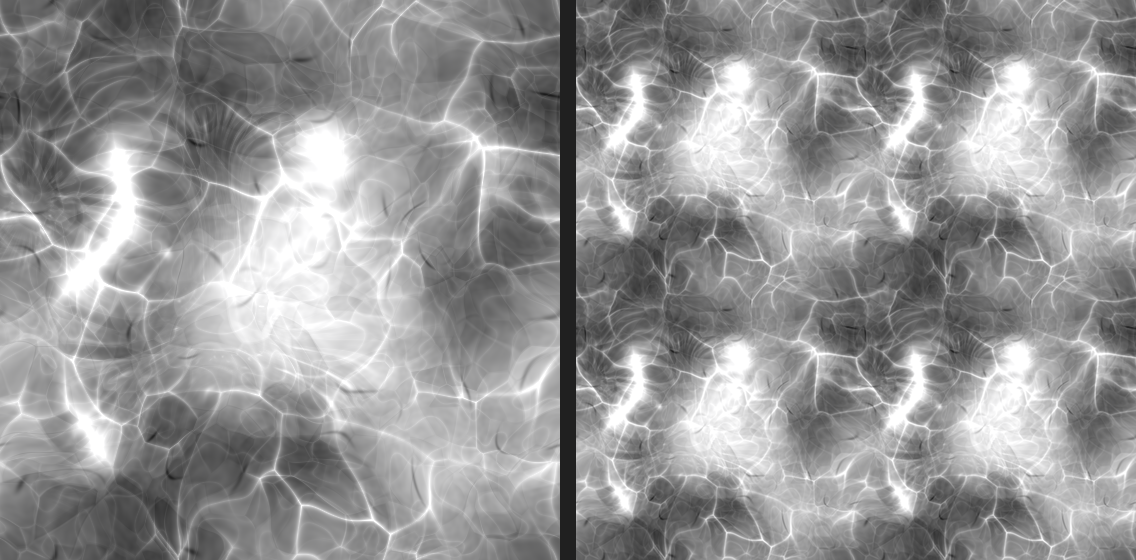
Left: one tile. Right: repeated 2 by 2.
Write a three.js fragment shader that draws this texture.

```glsl
// Tileable grey energy web: smoky clouds, bright veins, white flares with rays and dark creases.
varying vec2 vUv;

const float TAU = 6.2831853;
const vec2 SHIFT = vec2(0.5, 0.215);
const float BASE_GREY = 0.515;
const float CLOUD_CONTRAST = 0.20;
const float FLARE_GAIN = 0.95;
const float FLARE_FALLOFF = 2.4;
const float RAY_GAIN = 0.20;
const float RAY_REPEATS = 24.0;
const float VEIN_GAIN = 0.31;
const float VEIN_WIDTH = 0.0065;
const float VEIN_HALO = 0.025;
const float LARGE_CELLS = 6.0;
const float SMALL_CELLS = 12.0;
const float FINE_CELLS = 21.0;
const float CREASE_CELLS = 10.0;
const float CREASE_GAIN = 0.19;
const float WRINKLE_GAIN = 0.065;
const vec3 TINT = vec3(1.0, 1.0, 1.003);

float hash(vec2 p) {
  return fract(sin(dot(p, vec2(127.1, 311.7))) * 43758.5453);
}

vec2 wrapCell(vec2 cell, float repeats, float seed) {
  return floor(mod(cell + 0.5, repeats)) + seed * 17.0;
}

float corner(vec2 cell, vec2 offset, float repeats, float seed) {
  float angle = TAU * hash(wrapCell(cell, repeats, seed));
  return dot(vec2(cos(angle), sin(angle)), offset);
}

// Gradient noise that wraps over the canvas
float noise(vec2 p, float repeats, float seed) {
  vec2 c = floor(p * repeats);
  vec2 f = fract(p * repeats);
  vec2 u = f * f * f * (f * (f * 6.0 - 15.0) + 10.0);
  vec2 e = vec2(1.0, 0.0);
  float low = mix(corner(c, f, repeats, seed), corner(c + e.xy, f - e.xy, repeats, seed), u.x);
  float high = mix(corner(c + e.yx, f - e.yx, repeats, seed), corner(c + e.xx, f - e.xx, repeats, seed), u.x);
  return mix(low, high, u.y);
}

vec2 warp(vec2 p, float repeats, float seed) {
  return vec2(noise(p, repeats, seed), noise(p, repeats, seed + 1.0));
}

// Sum of whole-number waves: value with unit deviation, then its gradient
vec3 waves(vec2 p, float seed) {
  vec3 sum = vec3(0.0);
  float power = 0.0;
  for (int x = 0; x <= 2; x++) {
    for (int y = -2; y <= 2; y++) {
      if (x == 0 && y <= 0) continue;
      vec2 k = vec2(float(x), float(y));
      float amp = pow(length(k), -1.5);
      float phase = TAU * (dot(k, p) + hash(k + seed * 7.3));
      sum += amp * vec3(cos(phase), -TAU * k * sin(phase));
      power += 0.5 * amp * amp;
    }
  }
  return sum / sqrt(power);
}

// Cell web: gap to the border, gap to the junction, shade of the cell
vec3 web(vec2 p, float repeats, float seed) {
  vec2 c = floor(p * repeats);
  vec2 f = fract(p * repeats);
  vec3 near = vec3(8.0);
  float shade = 0.0;
  for (int y = -2; y <= 2; y++) {
    for (int x = -2; x <= 2; x++) {
      vec2 o = vec2(float(x), float(y));
      vec2 id = wrapCell(c + o, repeats, seed);
      float d = length(o + vec2(hash(id), hash(id + 41.3)) - f);
      if (d < near.x) { near = vec3(d, near.xy); shade = hash(id + 9.7) - 0.5; }
      else if (d < near.y) near = vec3(near.x, d, near.y);
      else near.z = min(near.z, d);
    }
  }
  return vec3((near.yz - near.x) / repeats, shade);
}

float veins(vec3 w) {
  float line = exp(-w.x / VEIN_WIDTH) + 0.25 * exp(-w.x / VEIN_HALO);
  return line * (0.75 + exp(-w.y / 0.025));
}

// Step in tone at a cell border that fades towards the middle
float petal(vec3 w, float fade) {
  return w.z * smoothstep(0.0, 0.005, w.x) * exp(-w.x / fade);
}

// Short bent strokes, scattered one to a cell
float creases(vec2 p) {
  vec2 c = floor(p * CREASE_CELLS);
  vec2 f = fract(p * CREASE_CELLS);
  float ink = 0.0;
  for (int y = -1; y <= 1; y++) {
    for (int x = -1; x <= 1; x++) {
      vec2 o = vec2(float(x), float(y));
      vec2 id = wrapCell(c + o, CREASE_CELLS, 5.0);
      vec2 d = f - o - 0.2 - 0.6 * vec2(hash(id), hash(id + 3.1));
      float angle = TAU * hash(id + 6.7);
      float pick = hash(id + 8.9);
      d = vec2(dot(d, vec2(cos(angle), sin(angle))), dot(d, vec2(-sin(angle), cos(angle))));
      d.y += (pick - 0.78) * 9.0 * d.x * d.x;
      float taper = 1.0 - smoothstep(0.0, 0.25 + 0.3 * hash(id + 5.3), abs(d.x));
      ink += smoothstep(0.5, 0.75, pick) * taper * exp(-d.y * d.y / 0.0014);
    }
  }
  return min(ink, 1.0);
}

void main() {
  vec2 p = fract(vUv + SHIFT);
  vec2 soft = p + 0.05 * warp(p, 4.0, 1.0);
  vec2 bent = p + 0.07 * warp(p, 4.0, 3.0) + 0.025 * warp(p, 10.0, 5.0);

  // Smoky light and dark
  float cloud = waves(soft, 1.0).x + noise(bent, 5.0, 7.0) + 0.4 * noise(bent, 11.0, 8.0);
  float tone = BASE_GREY + CLOUD_CONTRAST * cloud / sqrt(1.0 + 0.15 * cloud * cloud);

  // Veins, petals and fine wrinkles
  vec3 large = web(bent, LARGE_CELLS, 11.0);
  vec3 small = web(bent + 0.02 * warp(p, 7.0, 13.0), SMALL_CELLS, 12.0);
  vec3 fine = web(bent + 0.02 * warp(p, 13.0, 23.0), FINE_CELLS, 14.0);
  float largeMask = smoothstep(-0.35, 0.4, noise(p, 4.0, 15.0));
  float smallMask = smoothstep(0.0, 0.45, noise(p, 7.0, 16.0));
  float fineMask = smoothstep(-0.1, 0.4, noise(p, 10.0, 17.0));
  tone += VEIN_GAIN * (largeMask * veins(large) + 0.55 * smallMask * veins(small));
  tone += 0.06 * fineMask * exp(-fine.x / 0.004);
  tone += 0.14 * petal(large, 0.05) + 0.15 * petal(small, 0.03) + 0.10 * petal(fine, 0.02);
  tone += WRINKLE_GAIN * (exp(-22.0 * abs(noise(bent, 16.0, 18.0))) - 0.15);
  tone += 0.04 * noise(bent, 32.0, 19.0) + 0.04 * noise(bent, 70.0, 20.0);
  tone -= CREASE_GAIN * creases(bent);

  // White flares along a ridge, with rays running out from its nearest point
  vec3 ridge = waves(soft, 4.0);
  vec2 foot = soft - ridge.x * ridge.yz / (dot(ridge.yz, ridge.yz) + 8.0);
  float ray = noise(foot, RAY_REPEATS, 21.0) + 0.5 * noise(foot, 2.0 * RAY_REPEATS, 22.0);
  float rayFade = smoothstep(3.0, 7.0, length(ridge.yz));
  float reach = abs(ridge.x);
  float flareMask = smoothstep(0.0, 1.0, waves(soft, 6.0).x);
  tone += FLARE_GAIN * flareMask * exp(-reach * FLARE_FALLOFF * (1.0 + rayFade * ray));
  tone += RAY_GAIN * flareMask * rayFade * exp(-12.0 * abs(ray) - 1.3 * reach);

  gl_FragColor = vec4(clamp(tone * TINT, 0.0, 1.0), 1.0);
}
```
